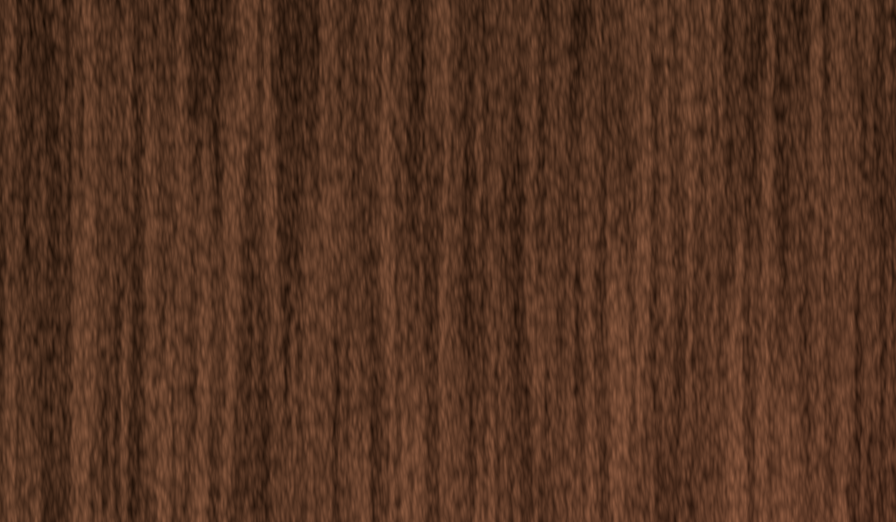
This texture is drawn by a WebGL 1 fragment shader. Its source:

```glsl
precision highp float;

// Dark brown wood veneer with upright grain. Long crisp streaks come from
// column noise with frayed edges, short fibres from stretched cellular
// noise, and layered sines bend both. A soft light warms the lower right.

uniform vec2 u_resolution;

const vec3 WALNUT = vec3(0.319, 0.198, 0.131);
const vec3 TONE_SLOPE = vec3(1.0, 0.69, 0.52);
const vec3 WARM_TINT = vec3(0.018, 0.002, 0.004);
const float FIBRE_SLANT = 0.05;

float hash(vec2 p) {
  return fract(sin(dot(p, vec2(12.99, 78.23))) * 4375.85);
}

vec2 hash2(vec2 p) {
  return vec2(hash(p), hash(p + vec2(37.2, 11.7)));
}

// Smooth noise along one column, shifted so that column ends never line up.
float columnValue(float column, float y, float seed) {
  float shifted = y + 17.0 * hash(vec2(column, seed));
  float row = floor(shifted);
  float blend = smoothstep(0.0, 1.0, shifted - row);
  float lower = hash(vec2(column + seed, row));
  float upper = hash(vec2(column + seed, row + 1.0));
  return mix(lower, upper, blend);
}

// Blends neighbouring columns into streaks, centred on zero.
float streaks(vec2 p, vec2 frequency, float seed) {
  vec2 q = p * frequency;
  float column = floor(q.x);
  float blend = smoothstep(0.0, 1.0, q.x - column);
  float left = columnValue(column, q.y, seed);
  float right = columnValue(column + 1.0, q.y, seed);
  return mix(left, right, blend) - 0.5;
}

// Steepens the flanks of a streak while keeping it centred on zero.
float crisp(float value) {
  return smoothstep(-0.26, 0.24, value) - 0.5;
}

// Distance to the nearest cell centre; stretched cells read as fibres.
float cellular(vec2 p) {
  vec2 cell = floor(p);
  float nearest = 4.0;
  for (int j = -1; j <= 1; j++) {
    for (int i = -1; i <= 1; i++) {
      vec2 neighbour = cell + vec2(float(i), float(j));
      vec2 offset = neighbour + hash2(neighbour) - p;
      nearest = min(nearest, dot(offset, offset));
    }
  }
  return sqrt(nearest);
}

// Gentle sideways wander of the grain.
float waver(vec2 p) {
  return 0.0014 * sin(7.0 * p.y + 5.0 * p.x)
       + 0.0006 * sin(31.0 * p.y + 23.0 * p.x)
       + 0.0004 * sin(97.0 * p.y - 61.0 * p.x);
}

// Long streaks whose edges are frayed by small sideways shifts.
float streakTone(vec2 p) {
  p.x += 0.0045 * streaks(p, vec2(110.0, 38.0), 83.0);
  float bands = 0.03 * streaks(p, vec2(9.0, 0.8), 3.0);
  float wide = 0.070 * crisp(streaks(p, vec2(46.0, 1.2), 19.0));
  float narrow = 0.098 * crisp(streaks(p, vec2(84.0, 2.7), 41.0));
  return bands + wide + narrow;
}

// Short, slightly slanted fibres and hairs.
float fibreTone(vec2 p) {
  p.x += FIBRE_SLANT * p.y;
  float fibres = 0.15 * (0.46 - cellular(p * vec2(150.0, 32.0)));
  float hairs = 0.13 * streaks(p, vec2(225.0, 52.0), 67.0);
  return fibres + hairs;
}

float lightTone(vec2 uv) {
  return 0.036 * (uv.x - 0.5) - 0.040 * (uv.y - 0.5);
}

void main() {
  vec2 uv = gl_FragCoord.xy / u_resolution;
  vec2 p = gl_FragCoord.xy / u_resolution.y;
  p.x += waver(p);

  float tone = streakTone(p) + fibreTone(p) + lightTone(uv);
  float warmth = uv.x * (1.0 - uv.y) - 0.25;
  vec3 color = WALNUT + TONE_SLOPE * tone + WARM_TINT * warmth;

  gl_FragColor = vec4(clamp(color, 0.0, 1.0), 1.0);
}
```
